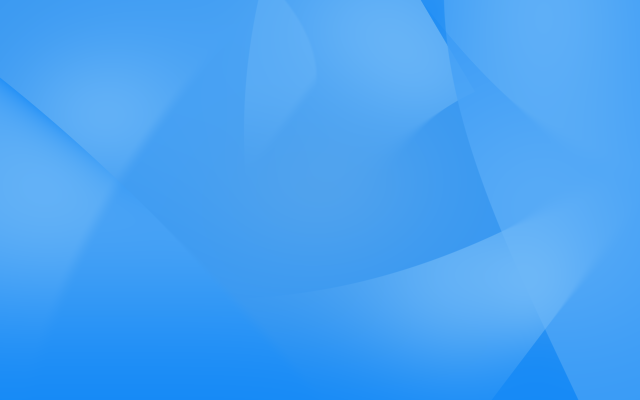
Reproduce this background procedurally as a WebGL 1 fragment shader.

```glsl
precision highp float;
// Abstract blue background of overlapping translucent curved panels with soft glows.
uniform vec2 u_resolution;

const vec3 DEEP = vec3(0.085, 0.54, 0.965);
const vec3 AZURE = vec3(0.22, 0.595, 0.945);
const vec3 HAZE = vec3(0.31, 0.635, 0.93);
const vec3 SKY = vec3(0.29, 0.64, 0.96);
const vec3 PALE = vec3(0.43, 0.72, 0.97);
const float CRISP = 0.002;

// Elliptical falloff around a centre
float glow(vec2 p, vec2 centre, vec2 radius) {
  vec2 q = (p - centre) / radius;
  return exp(-dot(q, q));
}

// Smooth step across a boundary, 1 on the positive side
float side(float d, float softness) {
  return smoothstep(-softness, softness, d);
}

// Quadratic curve a + b t + c t^2
float arc(float t, float a, float b, float c) {
  return a + t * (b + t * c);
}

vec3 backdrop(vec2 p) {
  vec3 col = mix(DEEP, AZURE, smoothstep(-0.05, 0.3, p.y));
  col = mix(col, SKY, 0.75 * glow(p, vec2(0.42, 0.78), vec2(0.42, 0.35)));
  col = mix(col, HAZE, glow(p, vec2(0.8, 0.54), vec2(0.3, 0.22)));
  return mix(col, DEEP, 0.7 * glow(p, vec2(1.34, 0.03), vec2(0.15)));
}

// Sweeping lower left sheet and the pale leaf crossing it
vec3 leftSheet(vec3 col, vec2 p) {
  float leafEdge = arc(p.y, 0.07, 0.22, 0.36) - p.x;
  float leaf = side(leafEdge, 0.025);
  col = mix(col, PALE, 0.7 * leaf * glow(p, vec2(0.26, 0.71), vec2(0.22, 0.17)));

  float depth = arc(p.x, 0.806, -0.793, -0.268) - p.y;
  vec3 sheet = mix(DEEP, SKY, smoothstep(-0.05, 0.5, p.y));
  sheet = mix(sheet, PALE, 0.7 * leaf * glow(p, vec2(0.12, 0.54), vec2(0.3, 0.24)));
  float shadow = exp(-max(depth, 0.0) / 0.045) * (1.0 - smoothstep(0.0, 0.48, p.x));
  sheet = mix(sheet, DEEP, 0.75 * shadow);
  float softness = mix(CRISP, 0.03, smoothstep(0.35, 0.65, p.x));
  return mix(col, sheet, side(depth, softness));
}

// Narrow petal hanging from the top
vec3 topPetal(vec3 col, vec2 p) {
  float left = p.x - arc(p.y - 0.67, 0.61, 0.0, 0.33);
  float right = arc(p.y - 0.8, 0.792, 0.0, -2.0) - p.x;
  float lower = 0.623 + 0.72 * (p.y - 0.569) - p.x;
  float mask = side(left, CRISP) * side(right, 0.005) * side(lower, 0.02);
  return mix(col, PALE, 0.4 * mask * smoothstep(0.54, 0.8, p.y));
}

// Glowing top centre sheet with a slanted right edge and a dark wedge beside it
vec3 topSheet(vec3 col, vec2 p) {
  float slant = 1.052 + 0.59 * (1.0 - p.y) - p.x;
  float e = 1.198 - p.x;
  float lower = p.y - arc(e, 0.775, -0.42, -1.4);
  float softness = mix(CRISP, 0.12, smoothstep(0.08, 0.4, e));
  float inside = side(slant, CRISP);
  float light = 0.75 * glow(p, vec2(0.95, 0.94), vec2(0.28, 0.22))
              + 0.35 * glow(p, vec2(1.1, 0.78), vec2(0.2, 0.15));
  col = mix(col, PALE, light * inside * side(lower, softness));
  float wedge = (1.0 - inside) * glow(p, vec2(1.08, 0.97), vec2(0.09, 0.12));
  return mix(col, DEEP, 0.7 * wedge);
}

// Tall translucent right sheet and the lit upper corner
vec3 rightSheet(vec3 col, vec2 p) {
  float bend = 0.18 * p.y * (1.0 - p.y) * (p.y - 0.4);
  float mask = side(p.x - arc(p.y, 1.446, -0.54, 0.204) + bend, CRISP);
  vec3 tint = mix(vec3(0.24, 0.615, 0.965), vec3(0.36, 0.68, 0.97),
                  glow(p, vec2(1.36, 0.48), vec2(0.35)));
  col = mix(col, tint, 0.85 * mask);

  float corner = p.y - arc(p.x - 1.052, 1.0, -1.317, 0.91);
  float softness = mix(CRISP, 0.04, smoothstep(1.25, 1.45, p.x));
  float light = 0.65 * glow(p, vec2(1.36, 0.98), vec2(0.24, 0.36));
  return mix(col, PALE, light * side(corner, softness) * mix(0.4, 1.0, mask));
}

// Bright bottom sheet bounded by a rising curve and a diagonal
vec3 bottomSheet(vec3 col, vec2 p) {
  float top = arc(p.x - 0.75, 0.267, 0.139, 0.331) - p.y;
  float diagonal = p.x - 1.229 - 0.757 * p.y;
  float topSoft = mix(CRISP, 0.04, smoothstep(1.25, 1.42, p.x));
  float diagonalSoft = mix(CRISP, 0.03, smoothstep(0.18, 0.4, p.y));
  float light = 0.8 * glow(p, vec2(1.17, 0.31), vec2(0.28, 0.23))
              + 0.4 * glow(p, vec2(1.36, 0.3), vec2(0.12, 0.15));
  float mask = side(top, topSoft) * side(-diagonal, diagonalSoft);
  return mix(col, PALE, min(light, 1.0) * mask);
}

void main() {
  vec2 p = gl_FragCoord.xy / u_resolution * vec2(1.6, 1.0);
  vec3 col = backdrop(p);
  col = leftSheet(col, p);
  col = topPetal(col, p);
  col = topSheet(col, p);
  col = rightSheet(col, p);
  col = bottomSheet(col, p);
  gl_FragColor = vec4(col, 1.0);
}
```
